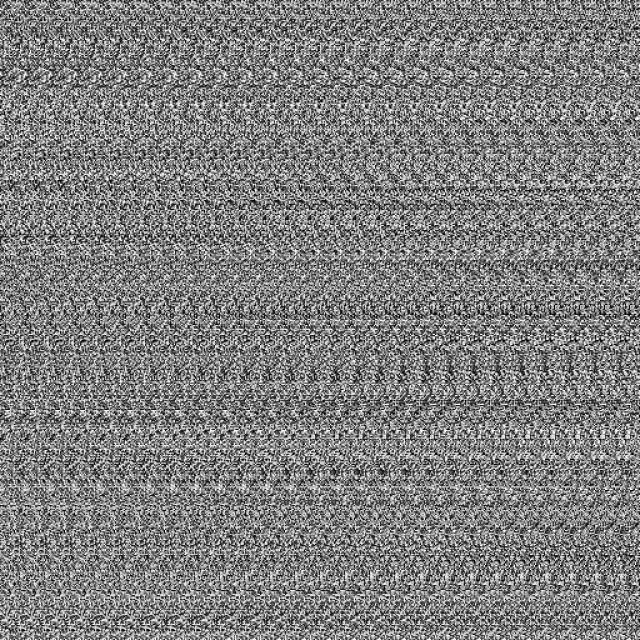
Give the GLSL for this pattern, as a WebGL 2 fragment shader.

```glsl
#version 300 es
precision highp float;
precision highp int;
// Random-dot stereogram: each row repeats its own strip of grey noise about
// 27 times across. Every cell follows links one period to the left; a soft
// dome shortens the period, and rare fresh cells make the strips drift.

uniform vec2 u_resolution;
out vec4 fragColor;

const float CELLS = 512.0;        // noise cells along each side
const float FAR_PERIOD = 20.0;    // strip width in cells, background
const float NEAR_PERIOD = 18.0;   // strip width in cells, top of the dome
const vec2 DOME_CENTER = vec2(0.5);
const float DOME_RADIUS = 0.55;
const float FRESH_CHANCE = 0.04;  // chance that a cell breaks its link
const int MAX_LINKS = 32;
const float DARKEST = 0.0;
const float LIGHTEST = 1.0;

// Integer hash of a cell and a seed, from 0 to 1
float hash(ivec2 cell, int seed) {
    uvec3 v = uvec3(ivec3(cell, seed)) * 1664525u + 1013904u;
    v.x += v.y * v.z;
    v.y += v.z * v.x;
    v.z += v.x * v.y;
    v ^= v >> 16u;
    v.x += v.y * v.z;
    v.y += v.z * v.x;
    v.z += v.x * v.y;
    return float(v.z >> 8u) / 16777216.0;
}

// Whole-cell distance to the matching dot on the left
int stripPeriod(ivec2 cell) {
    vec2 offset = (vec2(cell) + 0.5) / CELLS - DOME_CENTER;
    float height = 1.0 - smoothstep(0.0, DOME_RADIUS, length(offset));
    return int(floor(mix(FAR_PERIOD, NEAR_PERIOD, height) + 0.5));
}

// Grey of one cell, taken from the start of its chain of links
float cellGrey(ivec2 cell) {
    cell = clamp(cell, ivec2(0), ivec2(int(CELLS) - 1));
    for (int i = 0; i < MAX_LINKS; i++) {
        int period = stripPeriod(cell);
        if (cell.x < period || hash(cell, 1) < FRESH_CHANCE) break;
        cell.x -= period;
    }
    return mix(DARKEST, LIGHTEST, hash(cell, 2));
}

void main() {
    // Pixel footprint in cell units
    vec2 footprint = CELLS / u_resolution;
    vec2 corner = gl_FragCoord.xy * footprint - 0.5 * footprint;
    ivec2 cell = ivec2(floor(corner));

    // Share of the footprint that reaches the next cell smooths the edges
    vec2 share = clamp((fract(corner) + footprint - 1.0) / footprint, 0.0, 1.0);
    float lower = mix(cellGrey(cell), cellGrey(cell + ivec2(1, 0)), share.x);
    float upper = mix(cellGrey(cell + ivec2(0, 1)), cellGrey(cell + ivec2(1, 1)), share.x);
    fragColor = vec4(vec3(mix(lower, upper, share.y)), 1.0);
}
```
